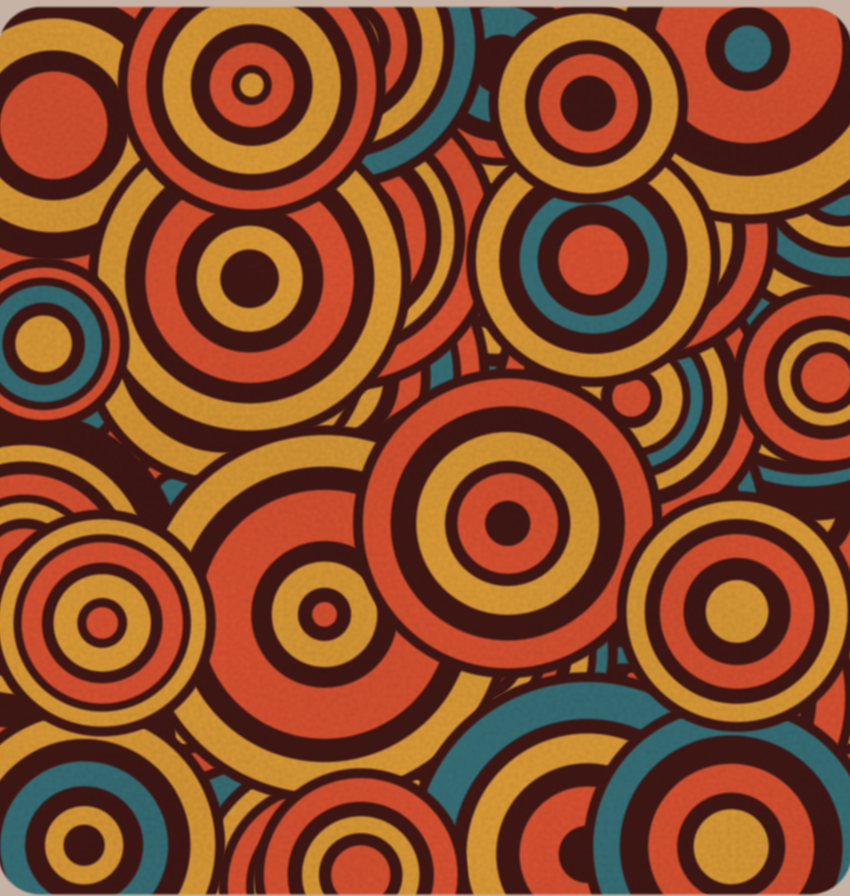
This pattern is drawn by a Shadertoy shader. Its source:

```glsl
#define BACK_GRID 6
#define FRONT_GRID 4
#define BACK_RADII vec2(0.21, 0.13)
#define FRONT_RADII vec2(0.20, 0.085)
#define JITTER 0.55
#define OUTLINE 0.011
#define CORE 0.022
#define BLUR 0.0022
#define CORNER 0.045
#define MOTTLE 0.05
#define SEED 3.0

const vec3 DARK   = vec3(0.235, 0.085, 0.075);
const vec3 YELLOW = vec3(0.81, 0.57, 0.20);
const vec3 ORANGE = vec3(0.80, 0.30, 0.18);
const vec3 TEAL   = vec3(0.20, 0.41, 0.44);
const vec3 PAPER  = vec3(0.78, 0.70, 0.65);

float hash(vec2 q) {
    vec3 a = fract(q.xyx * 0.1031);
    a += dot(a, a.yzx + 33.33);
    return fract((a.x + a.y) * a.z);
}

vec2 gradient(vec2 cell) {
    float angle = 6.2832 * hash(cell);
    return vec2(cos(angle), sin(angle));
}

float gradientNoise(vec2 p) {
    vec2 i = floor(p), f = p - i, e = vec2(0.0, 1.0);
    vec2 u = f * f * (3.0 - 2.0 * f);
    float low  = mix(dot(gradient(i), f), dot(gradient(i + e.yx), f - e.yx), u.x);
    float high = mix(dot(gradient(i + e), f - e), dot(gradient(i + 1.0), f - 1.0), u.x);
    return mix(low, high, u.y);
}

// Coverage of the inside of a signed distance, with a soft edge
float inside(float d) {
    return 1.0 - smoothstep(-BLUR, BLUR, d);
}

int pickInk(float h, int previous) {
    int ink = h < 0.37 ? 0 : h < 0.72 ? 1 : 2;
    return ink != previous ? ink : ink == 0 ? 1 : 0;
}

vec3 inkColor(int ink) {
    return ink == 0 ? YELLOW : ink == 1 ? ORANGE : TEAL;
}

// Outlined disc: coloured bands and dark gaps from the rim to the core
void paintDisc(inout vec3 color, float dist, float radius, float bands, vec2 id) {
    float rim = OUTLINE * (hash(id + 5.7) > 0.87 ? 3.5 : 1.0);
    if (dist > radius + rim + BLUR) return;
    color = mix(color, DARK, inside(dist - radius - rim));

    float pitch = radius / bands, r = radius;
    int ink = -1;
    for (int k = 0; k < 9; k++) {
        vec2 ringId = id + vec2(float(k) * 7.0, 41.0);
        ink = pickInk(hash(ringId), ink);
        color = mix(color, inkColor(ink), inside(dist - r));
        r -= pitch * mix(0.42, 0.85, hash(ringId + 13.0));
        if (r < CORE) break;
        color = mix(color, DARK, inside(dist - r));
        r -= max(0.009, pitch * mix(0.22, 0.6, hash(ringId + 29.0)));
        if (r < 0.6 * CORE) break;
    }
}

// Jittered grid of discs, visited in scrambled order from large to small
void paintLayer(inout vec3 color, vec2 p, vec2 size, int grid, vec2 radii,
                vec2 bandRange, float seed) {
    int count = grid * grid;
    for (int i = 0; i < count; i++) {
        int slot = (i * 13 + 5) % count;
        vec2 cell = vec2(slot % grid, slot / grid);
        vec2 id = cell * 3.0 + seed * 17.0;
        vec2 offset = JITTER * (vec2(hash(id), hash(id + 71.0)) - 0.5);
        vec2 center = ((cell + 0.5 + offset) / float(grid) * 1.1 - 0.05) * size;
        float radius = mix(radii.x, radii.y, float(i) / float(count - 1));
        float bands = mix(bandRange.x, bandRange.y, hash(id + 113.0));
        paintDisc(color, distance(p, center), radius, bands, id);
    }
}

void mainImage(out vec4 fragColor, in vec2 fragCoord) {
    vec2 p = fragCoord / iResolution.y;
    vec2 size = vec2(iResolution.x / iResolution.y, 1.0);

    vec3 color = DARK;
    paintLayer(color, p, size, BACK_GRID, BACK_RADII, vec2(3.8, 5.6), SEED);
    paintLayer(color, p, size, FRONT_GRID, FRONT_RADII, vec2(2.1, 3.6), SEED + 4.0);

    // Uneven print: broad mottling and fine grain
    color *= 1.0 + MOTTLE * (gradientNoise(p * 5.0) + gradientNoise(p * 190.0));

    // Card with rounded corners on pale paper
    vec2 halfCard = vec2(0.5 * size.x, 0.493);
    vec2 q = abs(p - vec2(0.5 * size.x, 0.497)) - halfCard + CORNER;
    float card = length(max(q, 0.0)) + min(max(q.x, q.y), 0.0) - CORNER;
    fragColor = vec4(mix(PAPER, color, inside(card - BLUR)), 1.0);
}
```
